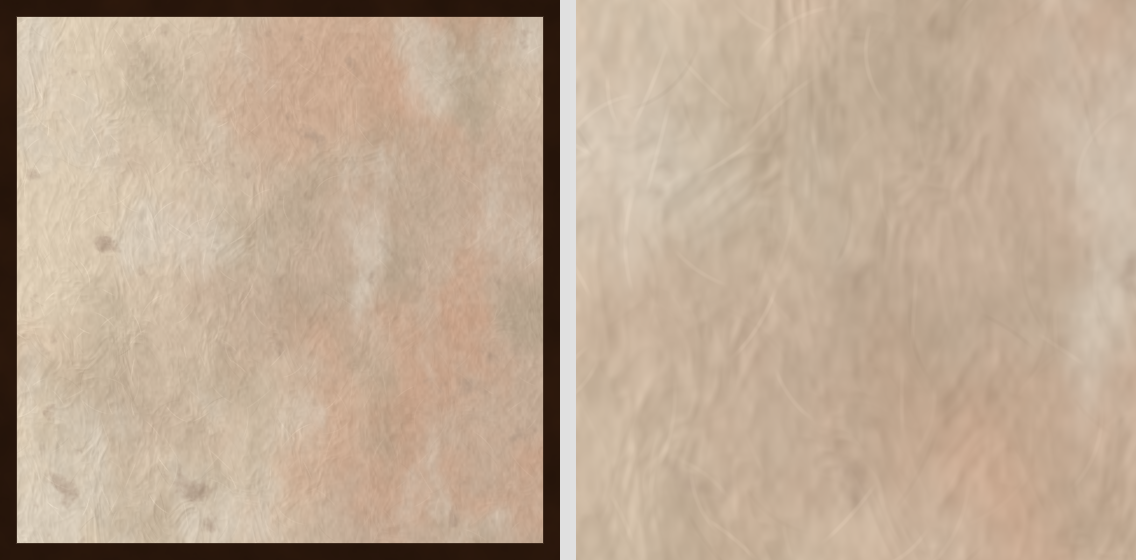
Left, the full canvas; right, a detail of the centre.
This texture is drawn by a three.js fragment shader. Its source:

```glsl
varying vec2 vUv;

#define BORDER 0.03
#define CRINKLE_SCALE 34.0
#define CRINKLE_DEPTH 0.075
#define FIBRE_CELLS 17.0
#define FIBRE_WIDTH 0.0014
#define FIBRE_STRENGTH 0.045
#define STAIN_SCALE 5.0
#define GRAIN 0.035
#define CREAM vec3(0.860, 0.795, 0.700)
#define TAN vec3(0.765, 0.672, 0.590)
#define RUST vec3(0.790, 0.620, 0.515)
#define FRAME vec3(0.165, 0.090, 0.045)

float hash(vec2 p) {
  return fract(sin(dot(p, vec2(127.1, 311.7))) * 43758.5453);
}

float noise(vec2 p) {
  vec2 i = floor(p);
  vec2 f = fract(p);
  f = f * f * (3.0 - 2.0 * f);
  return mix(mix(hash(i), hash(i + vec2(1.0, 0.0)), f.x),
             mix(hash(i + vec2(0.0, 1.0)), hash(i + vec2(1.0)), f.x), f.y);
}

mat2 rotation(float angle) {
  float c = cos(angle);
  float s = sin(angle);
  return mat2(c, s, -s, c);
}

float fbm(vec2 p) {
  float sum = 0.0;
  float amplitude = 0.5;
  for (int i = 0; i < 5; i++) {
    sum += amplitude * noise(p);
    p = rotation(0.6) * p * 2.03 + 17.3;
    amplitude *= 0.5;
  }
  return sum / 0.97;
}

// Folded ridges of the crumpled sheet, longer up and down than across
float crinkleHeight(vec2 uv) {
  vec2 p = uv * vec2(1.0, 0.65) * CRINKLE_SCALE;
  p += 1.6 * vec2(noise(p * 0.6), noise(p * 0.6 + 41.0));
  float sum = 0.0;
  float amplitude = 0.5;
  for (int i = 0; i < 3; i++) {
    sum += amplitude * (1.0 - abs(2.0 * noise(p) - 1.0));
    p = rotation(0.8) * p * 1.9 + 9.1;
    amplitude *= 0.6;
  }
  return sum;
}

// Short bent hairs, one per cell, leaning around the vertical
float fibres(vec2 uv, float seed) {
  vec2 p = uv * FIBRE_CELLS + seed;
  vec2 cell = floor(p);
  float width = FIBRE_WIDTH * FIBRE_CELLS;
  float cover = 0.0;
  for (int j = -1; j <= 1; j++) {
    for (int i = -1; i <= 1; i++) {
      vec2 id = cell + vec2(float(i), float(j));
      vec2 q = p - id - vec2(hash(id), hash(id + 5.3));
      q = rotation((hash(id + 11.7) - 0.5) * 2.2) * q;
      q.x += (hash(id + 23.1) - 0.5) * 1.2 * q.y * q.y;
      float halfLength = mix(0.2, 0.65, hash(id + 31.9));
      float line = 1.0 - smoothstep(0.3 * width, 1.3 * width, abs(q.x));
      line *= 1.0 - smoothstep(0.5 * halfLength, halfLength, abs(q.y));
      cover = max(cover, line * hash(id + 47.2));
    }
  }
  return cover;
}

vec3 paper(vec2 uv) {
  // Aged tone, from pale upper left to dull lower right
  vec2 p = uv * STAIN_SCALE;
  float cloud = fbm(p + 3.7);
  float age = uv.x * 0.85 - uv.y * 0.22 + 0.22 + (cloud - 0.5) * 1.0;
  vec3 color = mix(CREAM, TAN, smoothstep(0.0, 0.95, age));

  // Rust, olive and chalky stains
  float rust = smoothstep(0.46, 0.74, fbm(p * vec2(1.1, 0.9) + 29.4));
  color = mix(color, RUST, rust * mix(0.2, 0.75, smoothstep(0.2, 0.9, uv.x)));
  float olive = smoothstep(0.48, 0.76, fbm(p * vec2(1.5, 1.0) + 61.8));
  color = mix(color, vec3(0.67, 0.61, 0.52), olive * mix(0.3, 0.6, uv.x));
  float chalk = smoothstep(0.5, 0.8, fbm(p * vec2(2.0, 1.2) + 83.5));
  color = mix(color, vec3(0.84, 0.80, 0.74), chalk * 0.65);
  float fleck = smoothstep(0.68, 0.85, fbm(p * 3.2 + 112.0));
  color = mix(color, vec3(0.66, 0.57, 0.50), fleck * 0.6);

  // Raking light over the folds, softer to the right
  float relief = crinkleHeight(uv) - crinkleHeight(uv + vec2(-0.003, 0.0025));
  float roughness = mix(1.0, 0.5, smoothstep(0.2, 0.8, uv.x));
  color += relief * CRINKLE_DEPTH * 2.0 * roughness;

  // Hairs and fine upright grain
  float hairs = fibres(uv, 0.0) + 0.7 * fibres(uv, 37.4) - 0.6 * fibres(uv, 71.6);
  color += hairs * FIBRE_STRENGTH * roughness;
  float grain = noise(uv * vec2(240.0, 130.0)) + noise(uv * vec2(110.0, 60.0)) - 1.0;
  return color + grain * GRAIN;
}

void main() {
  vec3 wood = FRAME * (0.8 + 0.35 * fbm(vUv * 14.0));
  vec2 fromCenter = abs(vUv - 0.5);
  float edge = max(fromCenter.x, fromCenter.y) - (0.5 - BORDER);
  float frame = smoothstep(-0.001, 0.001, edge);
  gl_FragColor = vec4(mix(paper(vUv), wood, frame), 1.0);
}
```
